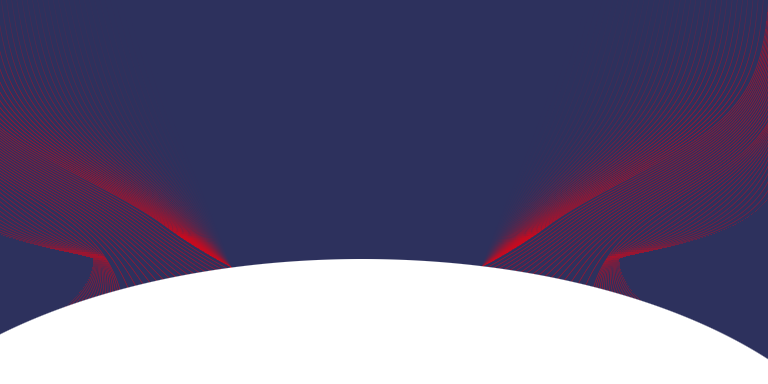
A Shadertoy shader for this background:

```glsl
// Navy backdrop with mirrored veils of fine red lines rising behind a white hill.

const vec3 NAVY = vec3(0.175, 0.191, 0.365);
const vec3 RED = vec3(0.78, 0.04, 0.12);
const vec3 WHITE = vec3(1.0);

const float MIRROR_X = 0.928;
const vec2 HILL_CENTER = vec2(0.943, -0.3645);
const vec2 HILL_RADII = vec2(1.35, 0.69);
const float LINE_WIDTH = 0.0016;

// S-shaped guide: sideways position as a function of height.
float sCurve(float y, vec2 center, float reach, float softness) {
    return center.x + reach * tanh((y - center.y) / softness);
}

// Ridge guide: an S whose foot bends in to the point where the fan starts.
float ridgeCurve(float y) {
    float foot = max(0.41 - y, 0.0);
    return sCurve(y, vec2(0.70, 0.53), 0.38, 0.20) - 6.0 * foot * foot;
}

// Outer guide: flares at the foot, turns sharply, then levels off.
float outerCurve(float y) {
    float rise = max(y - 0.325, 0.0);
    rise = rise * rise / (rise + 0.010);
    float foot = max(0.325 - y, 0.0);
    return 0.685 + 0.44 * (1.0 - exp(-rise / 0.07)) + 4.8 * foot * foot;
}

// Fraction of the way from guide a to guide b.
float between(float x, float a, float b) {
    return (x - a) / max(b - a, 0.004);
}

// Integral of a unit pulse train with the given duty.
float pulseIntegral(float x, float duty) {
    return floor(x) * duty + min(fract(x), duty);
}

// Evenly numbered lines, box filtered over one pixel.
float lines(float phase, float widthPx) {
    float pixelStep = max(length(vec2(dFdx(phase), dFdy(phase))), 1e-4);
    float duty = min(widthPx * pixelStep, 1.0);
    float start = phase + 0.5 * duty;
    return (pulseIntegral(start + 0.5 * pixelStep, duty)
          - pulseIntegral(start - 0.5 * pixelStep, duty)) / pixelStep;
}

// One veil of lines, kept between its two guides.
float veil(float s, float count, float widthPx) {
    float inside = step(0.0, s) * step(s, 1.0);
    return lines(s * count, widthPx) * inside;
}

float ellipseMask(vec2 p, vec2 center, vec2 radii) {
    float d = length((p - center) / radii) - 1.0;
    return clamp(0.5 - d / fwidth(d), 0.0, 1.0);
}

void mainImage(out vec4 fragColor, in vec2 fragCoord) {
    vec2 p = fragCoord / iResolution.y;
    float x = abs(p.x - MIRROR_X);
    float y = p.y;
    float widthPx = LINE_WIDTH * iResolution.y;

    // Guides, ordered from the middle outwards
    float inner = 0.325 + 0.30 * (y - 0.307);
    float ridge = ridgeCurve(y);
    float fold = sCurve(y, vec2(0.86, 0.50), 0.27, 0.17);
    float outer = outerCurve(y);

    // Fan, middle veil and outer veil
    float fanPos = between(x, inner, ridge);
    float midPos = between(x, ridge, fold);
    float outPos = between(x, fold, outer);
    float fan = veil(fanPos, 40.0, widthPx);
    float mid = veil(midPos, 18.0, widthPx);
    float rim = veil(outPos, 16.0, widthPx);

    // Fade towards the middle and the top
    float topFade = mix(1.0, 0.15, smoothstep(0.55, 1.0, y - 0.10 * fanPos));
    fan *= smoothstep(0.0, 0.95, fanPos) * topFade;
    mid *= 0.85;
    rim *= mix(0.85, 0.65, clamp(outPos, 0.0, 1.0));

    float ink = clamp(fan + mid + rim, 0.0, 1.0);
    vec3 color = mix(NAVY, RED, ink);
    color = mix(color, WHITE, ellipseMask(p, HILL_CENTER, HILL_RADII));
    fragColor = vec4(color, 1.0);
}
```
